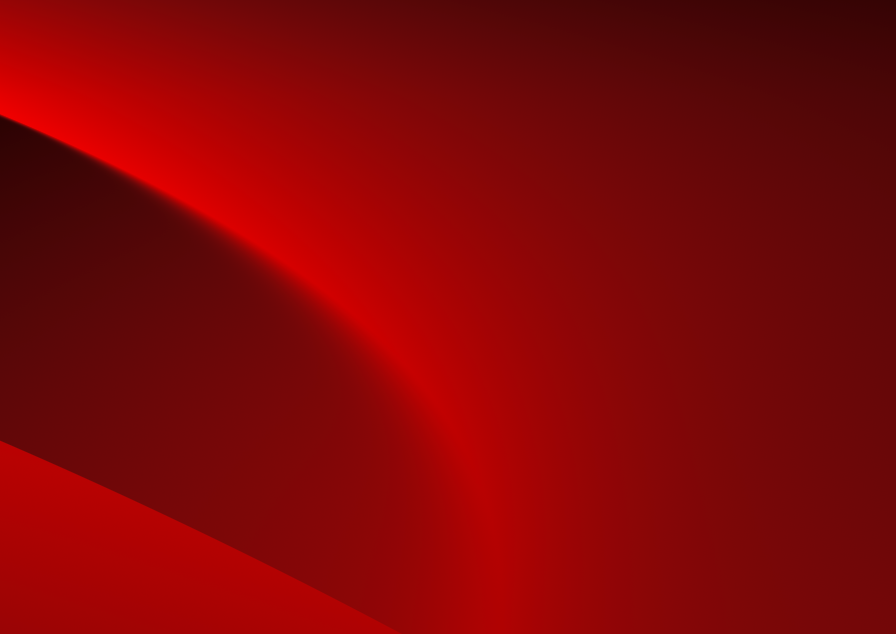
A Shadertoy shader for this background:

```glsl
const float RIDGE_FOOT = 0.794;
const float RIDGE_BEND = 1.3;

// Approximate signed distance to the ridge, positive on the right
float ridgeDistance(vec2 p) {
    float across = p.x - RIDGE_FOOT + RIDGE_BEND * pow(p.y, 2.5);
    float slope = 2.5 * RIDGE_BEND * pow(p.y, 1.5);
    return across / sqrt(1.0 + slope * slope);
}

// Height of the lower sheet's upper edge
float sheetEdge(float x) {
    return 0.305 - 0.43 * x - 0.08 * x * x;
}

// Brightness along the ridge crest
float crestLevel(float y) {
    return min(0.69 + 0.35 * pow(y, 1.6), 0.96);
}

// Wide glow fading towards the right
float outerLevel(float d, float y, float crest) {
    float far = 0.42 - 0.31 * pow(y, 1.2);
    float reach = 0.29 + 0.25 * y * (1.0 - y) - 0.03 * y;
    return mix(far, crest, exp(-max(d, 0.0) / reach));
}

// Dark panel whose rim softens towards the bottom
float panelLevel(vec2 p, float d, float crest) {
    float body = 0.42 + 0.22 * p.x - 0.38 * p.y * p.y;
    float rim = 0.003 + 0.12 * pow(max(1.0 - p.y / 0.8, 0.0), 1.3);
    float glow = exp(-pow(max(-d, 0.0) / rim, 1.5));
    return mix(body, crest, glow);
}

float sheetLevel(float depth, float x) {
    return 0.73 - 0.42 * depth - 0.06 * x;
}

// Deep shades carry a trace of green and blue
vec3 redShade(float level) {
    float tint = 0.028 * smoothstep(0.85, 0.42, level) * smoothstep(0.0, 0.4, level);
    return vec3(level, tint, tint * 1.1);
}

// Fine grain that hides banding
float grain(vec2 p) {
    return fract(sin(dot(p, vec2(127.1, 311.7))) * 43758.5) - 0.5;
}

void mainImage(out vec4 fragColor, in vec2 fragCoord) {
    vec2 p = fragCoord / iResolution.y;
    p.x *= 1.4144 * iResolution.y / iResolution.x;
    float soft = 0.8 / iResolution.y;

    // Ridge with glow on one side and panel on the other
    float d = ridgeDistance(p);
    float crest = crestLevel(p.y);
    float outside = outerLevel(d, p.y, crest);
    float inside = panelLevel(p, d, crest);
    float level = mix(inside, outside, smoothstep(-soft, soft, d));

    // Lower sheet
    float depth = sheetEdge(p.x) - p.y;
    float sheet = sheetLevel(max(depth, 0.0), p.x);
    level = mix(level, sheet, smoothstep(-soft, soft, depth));

    level += grain(fragCoord) / 255.0;
    fragColor = vec4(redShade(clamp(level, 0.0, 1.0)), 1.0);
}
```
